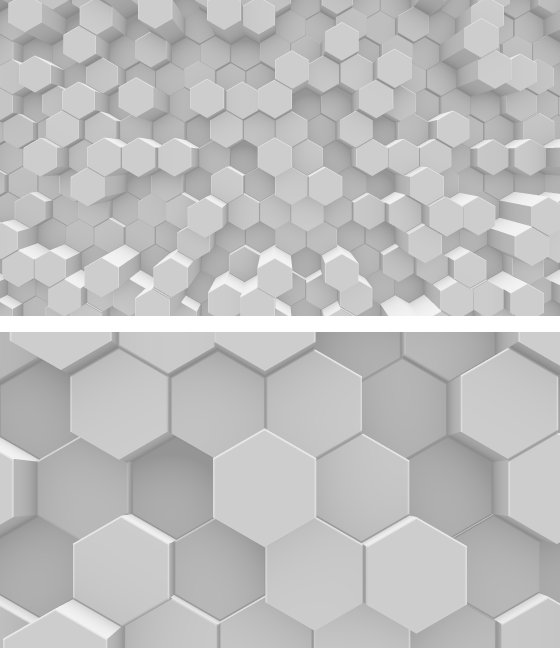
Top, the full canvas; bottom, a detail of the centre.
Reproduce this background procedurally as a WebGL 2 fragment shader.

```glsl
#version 300 es
precision highp float;

uniform vec2 u_resolution;
out vec4 fragColor;

// Geometry, in canvas heights
const float PITCH = 0.0940;             // spacing of column centres at the base
const vec2 GRID_ORIGIN = vec2(-0.014, 0.002);
const float MAX_RISE = 0.15;            // tallest column, relative to camera distance
const float RISE_POWER = 2.1;           // higher values leave more columns low
const float SEAM_WIDTH = 0.0022;
const float SHADE_REACH = 0.034;

// Grey tones
const float TOP_LOW = 0.755;
const float TOP_HIGH = 0.805;
const float SIDE_TONE = 0.690;
const float SIDE_LIT = 0.27;
const float SIDE_UNLIT = 0.07;
const float SEAM_TONE = 0.56;
const float GLINT_TONE = 0.93;
const float SHADE_DEPTH = 0.115;

const int MAX_STEPS = 8;
const int SAMPLES = 3;
const float SQRT3 = 1.7320508;
const float SIXTH_TURN = 1.0471976;

float hash(vec2 id) {
    vec3 v = fract(vec3(id.xyx) * vec3(0.1031, 0.1030, 0.0973));
    v += dot(v, v.yzx + 33.33);
    return fract((v.x + v.y) * v.z);
}

vec2 hexDirection(int k) {
    float angle = float(k) * SIXTH_TURN;
    return vec2(cos(angle), sin(angle));
}

// Centre of the pointy-top cell containing q
vec2 nearestCell(vec2 q) {
    vec2 period = PITCH * vec2(1.0, SQRT3);
    vec2 u = (q - GRID_ORIGIN) / period;
    vec2 a = floor(u + 0.5);
    vec2 b = floor(u) + 0.5;
    vec2 da = (u - a) * period;
    vec2 db = (u - b) * period;
    return GRID_ORIGIN + period * (dot(da, da) < dot(db, db) ? a : b);
}

float columnRise(vec2 centre) {
    vec2 id = floor((centre - GRID_ORIGIN) / (0.5 * PITCH * vec2(1.0, SQRT3)) + 0.5);
    return MAX_RISE * pow(hash(id + 61.0), RISE_POWER);
}

// Flat cap: contact shade from taller neighbours, seams and lit bevels
float shadeTop(vec2 q, vec2 centre, float rise) {
    float tone = mix(TOP_LOW, TOP_HIGH, smoothstep(0.0, 0.6 * MAX_RISE, rise));
    float shade = 0.0;
    float seam = 0.0;
    float glint = 0.0;
    for (int k = 0; k < 6; k++) {
        vec2 n = hexDirection(k);
        float edge = 0.5 * PITCH - dot(q - centre, n);
        float step_up = columnRise(centre + n * PITCH) - rise;
        float line = 1.0 - smoothstep(0.4 * SEAM_WIDTH, SEAM_WIDTH, edge);
        shade += smoothstep(0.0, 0.07, step_up) * exp(-edge / SHADE_REACH) * (0.7 + 0.4 * n.y);
        seam = max(seam, line * smoothstep(-0.025, 0.0, step_up));
        glint = max(glint, line * smoothstep(0.01, 0.04, -step_up) * (0.45 + 0.5 * n.y));
    }
    tone -= SHADE_DEPTH * min(shade, 1.5);
    tone = mix(tone, GLINT_TONE, clamp(glint, 0.0, 1.0));
    return mix(tone, SEAM_TONE, 0.75 * seam);
}

// Wall: light from above, darkening towards its foot
float shadeSide(vec2 normal, float z, float foot, float rise) {
    float tone = SIDE_TONE + normal.y * (normal.y > 0.0 ? SIDE_LIT : SIDE_UNLIT);
    float above = z - foot;
    tone -= 0.10 * exp(-above / 0.025);
    tone += 0.03 * smoothstep(0.0, 1.0, above / max(rise - foot, 0.001));
    return tone;
}

// Walk the view ray outwards and down, cell by cell; s is its lateral scale
float trace(vec2 p) {
    float s = 1.0 - MAX_RISE;
    vec2 centre = nearestCell(p * s);
    vec2 heading = vec2(0.0);
    float foot = 0.0;
    for (int i = 0; i < MAX_STEPS; i++) {
        float rise = columnRise(centre);
        float top = 1.0 - rise;
        if (s > top) return shadeSide(-heading, 1.0 - s, foot, rise);

        float leave = 1e6;
        for (int k = 0; k < 3; k++) {
            vec2 n = hexDirection(k);
            n *= dot(p, n) < 0.0 ? -1.0 : 1.0;
            float t = (0.5 * PITCH + dot(centre, n)) / max(dot(p, n), 1e-6);
            if (t < leave) {
                leave = t;
                heading = n;
            }
        }
        if (leave >= top) return shadeTop(p * top, centre, rise);
        s = leave;
        foot = rise;
        centre += heading * PITCH;
    }
    return TOP_LOW;
}

void main() {
    float tone = 0.0;
    for (int i = 0; i < SAMPLES * SAMPLES; i++) {
        vec2 jitter = (vec2(i % SAMPLES, i / SAMPLES) + 0.5) / float(SAMPLES) - 0.5;
        tone += trace((gl_FragCoord.xy + jitter - 0.5 * u_resolution) / u_resolution.y);
    }
    fragColor = vec4(vec3(tone / float(SAMPLES * SAMPLES)), 1.0);
}
```
